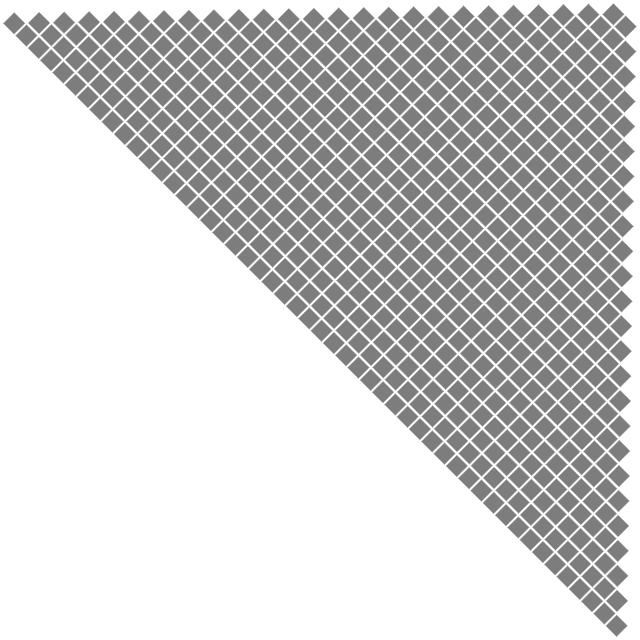
A Shadertoy shader for this pattern:

```glsl
// A right triangle of small grey tiles turned by 45 degrees on white.
// The canvas is projected onto two diagonal axes, rounded to a lattice cell,
// and each cell is limited to the stepped triangle before its tile is drawn.

const vec3 PAPER = vec3(1.0);
const vec3 TILE_GREY = vec3(0.488, 0.492, 0.488);

const vec2 FIRST_TILE = vec2(0.0221, 0.9635);   // centre of the top left tile
const vec2 SPACING = vec2(0.02717, 0.0280);     // along and across the slope
const vec2 TILE_HALF = vec2(0.0120, 0.0121);
const float LAST_ROW = 49.0;                    // rows counted down the slope

// Coordinates along the falling diagonal (x) and the rising one (y).
vec2 toDiagonal(vec2 p) {
    return vec2(p.x - p.y, p.x + p.y) * inversesqrt(2.0);
}

// Nearest lattice cell that lies inside the stepped triangle.
vec2 triangleCell(vec2 q, vec2 spacing, float lastRow) {
    vec2 cell = floor(q / spacing + 0.5);
    cell.x = clamp(cell.x, 0.0, lastRow);
    cell.y = clamp(cell.y, 0.0, min(cell.x, lastRow - cell.x));
    return cell;
}

// Signed distance to a box centred on zero.
float boxDistance(vec2 p, vec2 halfSize) {
    vec2 d = abs(p) - halfSize;
    return length(max(d, 0.0)) + min(max(d.x, d.y), 0.0);
}

// Smooth coverage across one pixel at the edge.
float coverage(float dist, float pixel) {
    return clamp(0.5 - dist / pixel, 0.0, 1.0);
}

void mainImage(out vec4 fragColor, in vec2 fragCoord) {
    vec2 uv = fragCoord / iResolution.xy;
    float pixel = 1.0 / min(iResolution.x, iResolution.y);

    // Find the tile and the position inside it
    vec2 q = toDiagonal(uv - FIRST_TILE);
    vec2 cell = triangleCell(q, SPACING, LAST_ROW);
    float dist = boxDistance(q - cell * SPACING, TILE_HALF);

    // Lay the grey tile over the paper
    vec3 colour = mix(PAPER, TILE_GREY, coverage(dist, pixel * 1.2));
    fragColor = vec4(colour, 1.0);
}
```
